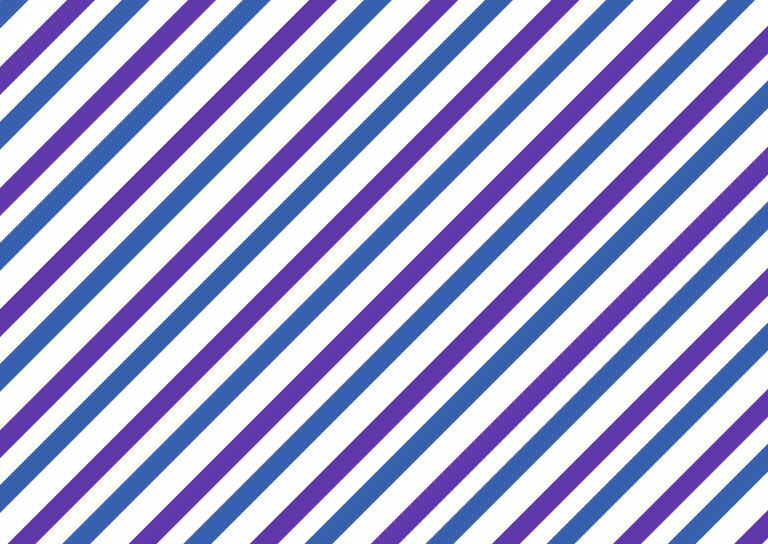
Give the GLSL for this pattern, as a WebGL 2 fragment shader.

```glsl
#version 300 es
precision highp float;
// Diagonal candy stripes: purple and blue bands alternating on white.

#define PITCH 0.15768          // horizontal repeat, in canvas widths
#define BAND_WIDTH 0.231       // band width, in repeats
#define PURPLE_CENTRE 0.669    // band centres, in repeats
#define BLUE_CENTRE 0.1206
#define WHITE vec3(1.0)
#define PURPLE vec3(0.38, 0.22, 0.67)
#define BLUE vec3(0.22, 0.38, 0.68)

uniform vec2 u_resolution;
out vec4 fragColor;

// Smoothed coverage of a repeating band around the given centre.
float band(float phase, float centre, float blur) {
    float offset = abs(fract(phase - centre + 0.5) - 0.5);
    return 1.0 - smoothstep(-blur, blur, offset - 0.5 * BAND_WIDTH);
}

void main() {
    // Position from the top left corner, in canvas widths
    vec2 pos = vec2(gl_FragCoord.x, u_resolution.y - gl_FragCoord.y) / u_resolution.x;

    // Phase across the 45 degree stripes, and the edge blur of about a pixel
    float phase = (pos.x + pos.y) / PITCH;
    float blur = 1.0 / (u_resolution.x * PITCH);

    vec3 color = mix(WHITE, PURPLE, band(phase, PURPLE_CENTRE, blur));
    color = mix(color, BLUE, band(phase, BLUE_CENTRE, blur));
    fragColor = vec4(color, 1.0);
}
```
